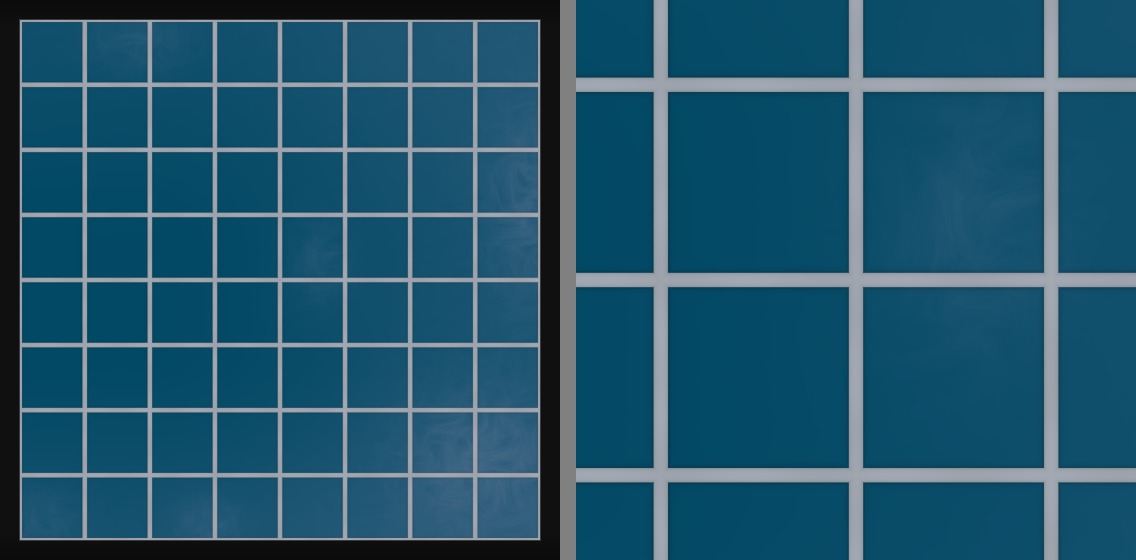
Left, the full canvas; right, a detail of the centre.
Give the GLSL for this pattern, as a WebGL 1 fragment shader.

```glsl
precision highp float;
// Eight by eight glossy blue glazed tiles with pale grout on a black ground.
uniform vec2 u_resolution;

float hash(vec2 p) {
  return fract(sin(dot(p, vec2(41.3, 289.1))) * 4375.85);
}

// Soft round reflection
float glow(vec2 p, vec2 center, vec2 radius) {
  vec2 d = (p - center) / radius;
  return exp(-dot(d, d));
}

// Layered, bent sines: fine ripples in the glaze, about -1 to 1
float ripples(vec2 p) {
  float sum = 0.0;
  float amp = 0.5;
  for (int i = 0; i < 5; i++) {
    p = mat2(0.8, 0.6, -0.6, 0.8) * p * 1.6;
    p += 1.2 * sin(p.yx * 0.7 + float(i));
    sum += amp * (1.0 - abs(sin(p.x) + sin(p.y * 0.8)));
    amp *= 0.72;
  }
  return sum;
}

// Smooth haze that brightens to the right, the top and the bottom
float haze(vec2 p) {
  float h = 0.38 * smoothstep(0.25, 1.0, p.x);
  h += 0.33 * (1.0 - smoothstep(0.0, 0.38, p.y));
  h += 0.24 * smoothstep(0.55, 1.0, p.y) * (1.0 - 0.5 * p.x);
  return h;
}

// Local reflections, broken up by the ripples
float reflections(vec2 p) {
  float r = 0.38 * glow(p, vec2(0.86, 0.19), vec2(0.14, 0.12));
  r += 0.38 * glow(p, vec2(0.95, 0.63), vec2(0.08, 0.17));
  r += 0.26 * glow(p, vec2(0.57, 0.535), vec2(0.055, 0.075));
  r += 0.24 * glow(p, vec2(0.25, 0.93), vec2(0.09, 0.06));
  r += 0.28 * glow(p, vec2(0.37, 0.06), vec2(0.06, 0.05));
  r += 0.20 * glow(p, vec2(0.07, 0.07), vec2(0.07, 0.06));
  return r;
}

void main() {
  vec2 uv = gl_FragCoord.xy / u_resolution;
  float pixel = 1.0 / min(u_resolution.x, u_resolution.y);

  // Grid cells and distance to the nearest tile edge
  float pitch = 0.1162;
  vec2 grid = (uv - 0.5) / pitch + 4.0;
  vec2 cell = floor(grid);
  vec2 local = abs(fract(grid) - 0.5);
  float inset = (0.463 - max(local.x, local.y)) * pitch;
  float tileMask = smoothstep(-0.7 * pixel, 0.7 * pixel, inset);

  // Glaze, with a slight change of tone and ripple on each tile
  float tone = hash(cell);
  float ripple = ripples(uv * 52.0 + tone * 1.5);
  float shine = reflections(uv);
  float sheen = haze(uv) + 0.05 * (tone - 0.4);
  sheen += shine * (0.9 + 0.45 * ripple) + 0.035 * ripple * haze(uv);
  vec3 tile = mix(vec3(0.005, 0.285, 0.395), vec3(0.25, 0.40, 0.52),
                  clamp(sheen, 0.0, 1.1));
  tile *= 1.0 - 0.22 * exp(-max(inset, 0.0) / 0.0013);

  // Grout, a little uneven and darker beside the tiles
  float mottling = sin(uv.x * 71.0 + 2.0 * sin(uv.y * 53.0));
  vec3 grout = vec3(0.63, 0.655, 0.69) * (1.0 + 0.015 * mottling);
  grout *= 1.0 - 0.12 * exp(min(inset, 0.0) / 0.0012);

  // Panel on its dark ground
  vec2 edge = abs(uv - 0.5) - 4.0 * pitch;
  float outside = max(edge.x, edge.y);
  float panel = 1.0 - smoothstep(-0.7 * pixel, 0.7 * pixel, outside);
  vec3 ground = vec3(0.062, 0.064, 0.066);
  ground *= 1.0 - 0.3 * smoothstep(0.44, 0.5, abs(uv.y - 0.5));
  vec3 color = mix(ground, mix(grout, tile, tileMask), panel);
  gl_FragColor = vec4(color, 1.0);
}
```
